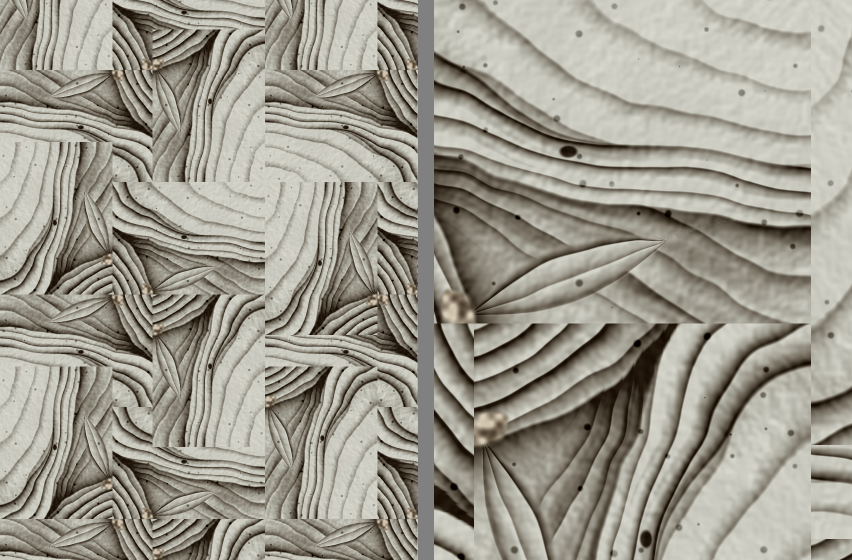
Left: the whole. Right: its middle third, enlarged.
A WebGL 2 fragment shader for this pattern:

```glsl
#version 300 es
precision highp float;
// Patchwork of turned plaster relief tiles: ringed shells, ropes and draped folds.

uniform vec2 u_resolution;
out vec4 outColor;

const float ROW_HEIGHT = 0.2005;   // share of the canvas height
const float LONG_SIDE = 1.36;      // tile length, its short side being 1
const float PERIOD = LONG_SIDE + 1.0;
const vec3 UMBER = vec3(0.11, 0.07, 0.03);
const vec3 TAUPE = vec3(0.43, 0.40, 0.345);
const vec3 CHALK = vec3(0.80, 0.80, 0.76);
const vec3 RUST = vec3(0.54, 0.48, 0.42);

float hash(vec2 p) {
  return fract(sin(dot(p, vec2(127.1, 311.7))) * 43758.545);
}

float noise(vec2 p) {
  vec2 i = floor(p), f = fract(p);
  f = f * f * (3.0 - 2.0 * f);
  return mix(mix(hash(i), hash(i + vec2(1, 0)), f.x),
             mix(hash(i + vec2(0, 1)), hash(i + vec2(1, 1)), f.x), f.y);
}

// Repeated grooves: a crisp dark edge fading along the phase.
float grooves(float phase, float fade) {
  float f = fract(phase);
  float depth = 0.45 + 0.55 * hash(vec2(floor(phase), 3.0));
  return depth * smoothstep(0.0, 0.1, f) * exp(-f / fade) * smoothstep(1.0, 0.8, f);
}

// One shadow along an edge, falling to the positive side.
float edgeShadow(float d, float fade) {
  return smoothstep(-0.012, 0.008, d) * exp(-max(d, 0.0) / fade);
}

// Streaks running along a fold, across being the direction over it.
float fibres(float across, float along) {
  return noise(vec2(across, along)) - 0.5;
}

// Small round holes, one in a few cells.
float pits(vec2 p) {
  vec2 cell = floor(p);
  vec2 center = 0.3 + 0.4 * vec2(hash(cell), hash(cell + 31.0));
  float radius = 0.17 * smoothstep(0.7, 1.0, hash(cell + 57.0));
  return smoothstep(radius, radius * 0.5 - 0.02, length(fract(p) - center));
}

// Plaster grain: lit bumps, soft stains and pits.
float grain(vec2 p) {
  float bumps = noise(p * 30.0) - noise(p * 30.0 + vec2(0.5, -0.5));
  float fine = noise(p * 62.0) - noise(p * 62.0 + vec2(0.6, -0.6));
  float stains = noise(p * 7.0) - 0.5;
  return 0.08 * bumps + 0.10 * fine + 0.08 * stains - 0.4 * pits(p * 11.0);
}

// Pointed leaf running from base to tip: x is its mask, y its tone.
vec2 leaf(vec2 p, vec2 base, vec2 tip, float width) {
  vec2 axis = tip - base;
  float along = clamp(dot(p - base, axis) / dot(axis, axis), 0.0, 1.0);
  float across = dot(p - base, vec2(-axis.y, axis.x)) / length(axis);
  float halfWidth = width * sin(3.1416 * along) + 0.001;
  float mask = smoothstep(0.012, -0.012, abs(across) - halfWidth);
  return vec2(mask, 0.92 - 1.2 * grooves(1.2 * across / halfWidth + 0.3, 0.35));
}

vec3 toneToColor(float tone) {
  vec3 low = mix(UMBER, TAUPE, clamp(tone / 0.45, 0.0, 1.0));
  return mix(low, CHALK, clamp((tone - 0.45) / 0.45, 0.0, 1.0));
}

// The relief on one tile, p in [0, LONG_SIDE] x [0, 1].
vec3 relief(vec2 p) {
  vec2 w = p + 0.07 * (vec2(noise(p * 3.0), noise(p * 3.0 + 9.0)) - 0.5)
             + 0.012 * (noise(p * 12.0) - 0.5);
  float ring = length((w - vec2(1.3, 1.05)) / vec2(1.2, 0.56));
  float leftSide = smoothstep(1.0, 0.1, p.x);

  // Draped folds spread from the left, above smooth plaster
  float slope = atan(w.y - 0.62, w.x + 0.25);
  float drape = 0.83 - 0.85 * grooves(-slope * 13.0 + 1.3 * noise(p * 2.6), 0.36);
  drape += 0.28 * fibres(slope * 55.0, p.x * 3.0);
  float tone = mix(0.84, drape, smoothstep(-0.60, -0.45, slope));

  // Leaves and the deep curved fan at the lower left
  vec2 lowLeaf = leaf(w, vec2(0.33, 0.05), vec2(0.92, 0.24), 0.075);
  tone = mix(tone, lowLeaf.y, lowLeaf.x);
  float fanRadius = length((w - vec2(-0.45, -0.22)) * vec2(1.0, 0.85));
  float fan = 0.90 - 1.6 * grooves(fanRadius * 11.0 + 1.6 * noise(p * 2.6), 0.32);
  fan += 0.25 * fibres(fanRadius * 45.0, p.y * 4.0);
  tone -= 0.85 * edgeShadow(fanRadius - 0.82, 0.06);
  tone = mix(tone, fan, smoothstep(0.83, 0.81, fanRadius));

  // Ropes sweeping around the shell, merging and parting
  float ropePhase = (ring - 1.0) * 8.0 + 1.8 * noise(p * vec2(1.8, 2.6));
  float ropes = 0.99 - 1.45 * grooves(ropePhase, 0.23);
  ropes += 0.2 * fibres(ring * 40.0, p.x * 4.0);
  tone -= 0.5 * edgeShadow(ring - 1.33, 0.08);
  tone = mix(tone, ropes, smoothstep(1.35, 1.32, ring));

  // Ringed shell with a dark rim, deepest at the left
  float ringPhase = ring * 4.6 + 0.9 * noise(p * 2.0 + 4.0);
  float shell = 1.0 - 1.0 * grooves(ringPhase, 0.19) * smoothstep(0.15, 0.4, ring);
  shell -= 0.2 * leftSide * smoothstep(0.8, 1.0, ring);
  tone = mix(tone, shell, smoothstep(1.02, 0.99, ring));
  tone -= (0.4 + 0.6 * leftSide) * edgeShadow(ring - 1.0, 0.04);

  // Dark hole in the ropes and a crumbling knot by the fan
  tone -= 0.8 * smoothstep(0.026, 0.014, length((p - vec2(0.64, 0.51)) * vec2(0.8, 1.2)));
  float knot = smoothstep(0.08, 0.05, length(w - vec2(0.29, 0.06)) + 0.04 * noise(p * 25.0));
  tone = mix(tone, 0.25 + 0.8 * noise(p * 40.0), knot);
  float texture_ = grain(p);
  vec3 color = toneToColor(tone + 0.5 * texture_) + 0.45 * texture_;
  return mix(color, color * RUST * 2.0, 0.5 * knot);
}

// Tile coordinates at g, with rows counted downwards.
vec2 tileCoord(vec2 g) {
  float row = floor(g.y);
  float odd = mod(row, 2.0);
  float x = mod(g.x - (1.0 - odd), PERIOD);
  float y = g.y - row;
  vec2 p = odd > 0.5 ? vec2(LONG_SIDE - x, y) : vec2(x, 1.0 - y);
  // Upright tiles reach over the row above or below
  for (float k = -1.0; k <= 1.0; k++) {
    float r = row + k;
    float start = g.x - mod(r, 2.0) * LONG_SIDE;
    vec2 cell = vec2(floor(start / PERIOD), r);
    float top = r - (LONG_SIDE - 1.0) * step(0.5, hash(cell + 2.0));
    vec2 s = vec2(mod(start, PERIOD), g.y - top);
    if (s.x < 1.0 && s.y >= 0.0 && s.y < LONG_SIDE)
      p = hash(cell + 7.0) < 0.5 ? vec2(LONG_SIDE - s.y, 1.0 - s.x) : s.yx;
  }
  return p;
}

void main() {
  // Four samples smooth the seams and creases
  vec3 sum = vec3(0.0);
  for (int i = 0; i < 4; i++) {
    vec2 offset = vec2(i % 2, i / 2) * 0.5 - 0.25;
    vec2 q = (gl_FragCoord.xy + offset) / u_resolution.y;
    sum += relief(tileCoord(vec2(q.x, 1.0 - q.y) / ROW_HEIGHT + vec2(0.0, 0.377)));
  }
  outColor = vec4(sum / 4.0, 1.0);
}
```
